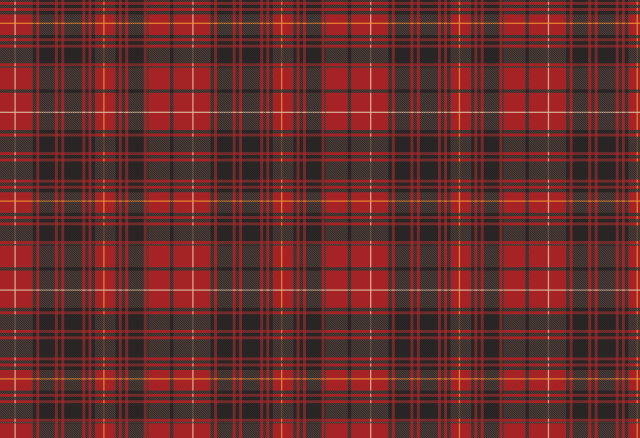
Give the GLSL for this pattern, as a Shadertoy shader.

```glsl
// Woven tartan: one striped sett is used for both the warp and the weft.
// The crossing of two stripes picks the cloth colour, then thin bright threads,
// a pale seam and a fine diagonal twill are laid over it.

const float REPEATS = 3.6;    // setts across the canvas
const float SETT = 320.0;     // sett length in threads units
const float TWILL = 4.0;      // spacing of the diagonal ribs

const vec3 BLACK = vec3(0.165, 0.145, 0.145);
const vec3 BROWN = vec3(0.255, 0.208, 0.195);
const vec3 RED = vec3(0.65, 0.135, 0.145);
const vec3 DIM_RED = vec3(0.44, 0.17, 0.17);
const vec3 AMBER = vec3(0.93, 0.54, 0.18);
const vec3 CREAM = vec3(0.86, 0.73, 0.61);

// Centres of the narrow red stripes
const float NARROW[8] = float[8](4.0, 37.5, 49.0, 87.0, 98.0, 152.5, 164.0, 197.5);

// Smooth coverage of a stripe that repeats once per sett
float stripe(float u, float centre, float width, float pixel) {
    float d = abs(mod(u - centre + 0.5 * SETT, SETT) - 0.5 * SETT);
    return clamp((0.5 * width - d) / pixel + 0.5, 0.0, 1.0);
}

// Stripe covering the range from a to b
float span(float u, float a, float b, float pixel) {
    return stripe(u, 0.5 * (a + b), b - a, pixel);
}

float broadRed(float u, float pixel) {
    return span(u, 107.0, 144.0, pixel)
         + span(u, 203.0, 242.0, pixel)
         + span(u, 248.0, 315.0, pixel);
}

float narrowRed(float u, float pixel) {
    float sum = 0.0;
    for (int i = 0; i < 8; i++) sum += stripe(u, NARROW[i], 5.2, pixel);
    return min(sum, 1.0);
}

// Lays the amber, cream and seam threads of one direction over the cloth
vec3 addThreads(vec3 cloth, float u, float opacity, float pixel) {
    cloth = mix(cloth, CREAM, 0.12 * stripe(u, 201.5, 1.2, pixel));
    cloth = mix(cloth, AMBER, opacity * stripe(u, 123.0, 2.4, pixel));
    return mix(cloth, CREAM, opacity * stripe(u, 283.2, 2.4, pixel));
}

// Diagonal ribs, faded as they become finer than a pixel
float twill(vec2 p, float pixel) {
    float a = 3.14159 * pixel / TWILL;
    float fade = a < 3.14159 ? sin(a) / a : 0.0;
    return fade * fade * sin(6.28318 * (p.x - p.y) / TWILL);
}

void mainImage(out vec4 fragColor, in vec2 fragCoord) {
    float pixel = REPEATS * SETT / iResolution.x;
    vec2 fromTop = vec2(fragCoord.x, iResolution.y - fragCoord.y);
    vec2 p = fromTop * pixel - vec2(384.0, 239.0);

    // Stripe coverage of columns (x) and rows (y)
    vec2 broad = vec2(broadRed(p.x, pixel), broadRed(p.y, pixel));
    vec2 narrow = vec2(narrowRed(p.x, pixel), narrowRed(p.y, pixel));
    vec2 red = min(broad + narrow, 1.0);
    vec2 dark = 1.0 - red;

    // Colour of each kind of crossing
    float mixed = dot(broad, dark.yx);
    float both = red.x * red.y;
    vec3 cloth = BLACK * dark.x * dark.y
               + BROWN * mixed
               + DIM_RED * dot(narrow, dark.yx)
               + RED * both;

    // Columns sink under dark rows; rows stay on top
    cloth = addThreads(cloth, p.x, mix(0.2, 0.85, red.y), pixel);
    cloth = addThreads(cloth, p.y, mix(0.6, 0.85, red.x), pixel);

    // Ribs show most where red meets black
    float ribs = mix(0.2, 0.45, mixed) * (1.0 - 0.8 * both);
    cloth *= 1.0 + ribs * twill(p, pixel);

    fragColor = vec4(cloth, 1.0);
}
```
